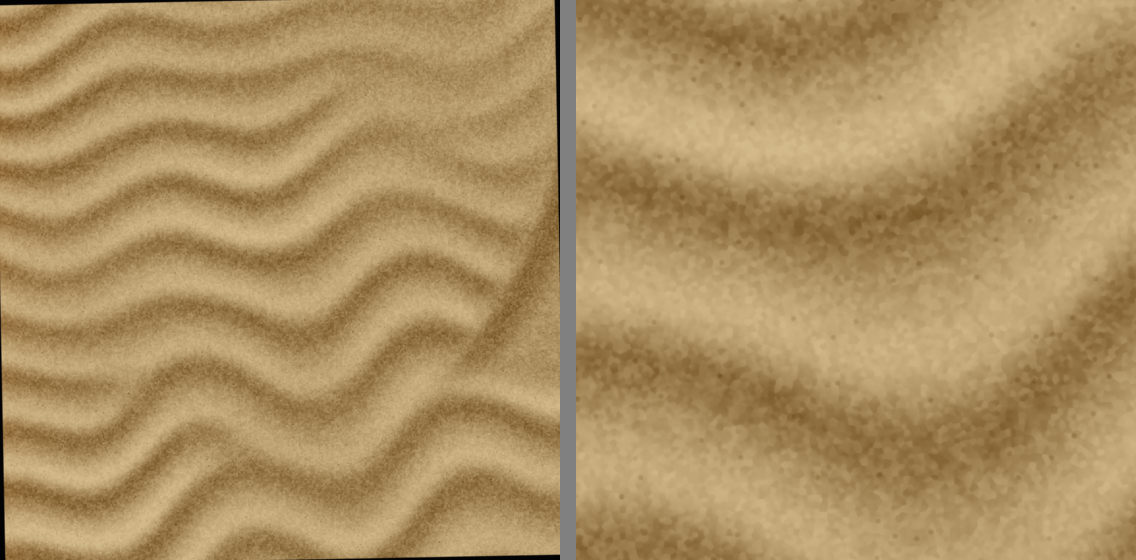
Left: the whole. Right: its middle third, enlarged.
Give the GLSL for this texture, as a WebGL 2 fragment shader.

```glsl
#version 300 es
precision highp float;
// Wind-rippled sand: forking soft ridges, a sweeping side ridge and fine grain.

uniform vec2 u_resolution;
out vec4 fragColor;

const float TAU = 6.2831853;
const vec3 SHADOW = vec3(0.46, 0.33, 0.14);
const vec3 LIGHT = vec3(0.80, 0.70, 0.515);
const vec3 RUST = vec3(1.02, 0.93, 0.86);
const vec3 BORDER = vec3(0.015, 0.01, 0.01);
const float TILT = 0.019;         // slope of the sheet edges
const float BASE_TONE = 0.64;
const float RIPPLE_DEPTH = 0.33;
const float RIPPLE_SKEW = 0.35;   // steeper upper side of each shadow
const float RISE = 0.19;          // overall climb of ripples to the right
const float MEANDER = 0.42;       // horizontal wavelength of the crests
const float FINE_GRAIN = 290.0;   // grains per canvas width
const float COARSE_GRAIN = 125.0;
const int FORKS = 4;

vec3 hash3(vec2 p) {
  vec3 q = fract(vec3(p.xyx) * vec3(0.1031, 0.1030, 0.0973));
  q += dot(q, q.yxz + 33.33);
  return fract((q.xxy + q.yzz) * q.zyx);
}

// Cellular grain: random tones blended by distance to jittered centres.
float grain(vec2 p) {
  vec2 cell = floor(p);
  float tone = 0.0, total = 0.0;
  for (int j = -1; j <= 1; j++) {
    for (int i = -1; i <= 1; i++) {
      vec2 id = cell + vec2(i, j);
      vec3 h = hash3(id);
      vec2 d = id + h.xy - p;
      float w = exp(-6.0 * dot(d, d));
      tone += w * (2.0 * h.z - 1.0);
      total += w;
    }
  }
  return tone / total;
}

// Sparse dark flecks, one candidate per cell.
float flecks(vec2 p) {
  vec3 h = hash3(floor(p) + 71.0);
  float d = length(fract(p) - 0.25 - 0.5 * h.xy);
  return step(0.9, h.z) * (1.0 - smoothstep(0.06, 0.2, d));
}

// Ripple shade from -1 (shadow) to 1 (lit); forks are phase vortices.
float ripples(vec2 p) {
  float down = 1.0 - p.y;
  float crest = cos(TAU * (p.x - 0.2 - 0.24 * down) / MEANDER);
  float level = p.y - RISE * p.x - (0.024 + 0.02 * down) * crest;
  level += 0.010 * sin(9.0 * p.x + 7.0 * p.y + 1.0);
  level += 0.004 * sin(23.0 * p.x - 13.0 * p.y);
  float phase = 7.5 * level + 1.8 * level * level + 0.1;
  float strength = 1.0;
  for (int i = 0; i < FORKS; i++) {
    float k = float(i);
    vec2 d = p - fract(vec2(0.62, 0.85) + k * vec2(0.59, 0.45));
    float turn = i % 3 == 2 ? 1.0 : -1.0;
    phase += turn * atan(d.y, d.x) / TAU;
    strength *= smoothstep(-0.02, 0.07, length(d * vec2(0.7, 1.0)));
  }
  float a = TAU * phase;
  return strength * cos(a + RIPPLE_SKEW * (cos(a) - 1.0));
}

// Slow change of ripple contrast, weakest near the upper right.
float contrast(vec2 p) {
  vec2 faint = p - vec2(0.8, 0.92);
  float c = 0.92 + 0.14 * sin(5.0 * p.x + 9.0 * p.y) + 0.10 * sin(11.0 * p.x - 6.0 * p.y);
  return (c + 0.15 * (0.5 - p.y)) * (1.0 - 0.6 * exp(-14.0 * dot(faint, faint)));
}

void main() {
  vec2 uv = gl_FragCoord.xy / u_resolution;
  float pixel = 1.0 / min(u_resolution.x, u_resolution.y);

  // Side ridge that calms the ripples to its right.
  float below = max(0.8 - uv.y, 0.0);
  float side = uv.x - 1.0 + 0.9 * below * below;
  float calm = smoothstep(-0.06, 0.015, side) * smoothstep(0.27, 0.38, uv.y);
  float ridgeShadow = smoothstep(-0.018, 0.016, side) * (1.0 - smoothstep(0.02, 0.09, side));
  ridgeShadow *= smoothstep(0.28, 0.4, uv.y) * (1.0 - smoothstep(0.6, 0.85, uv.y));

  // Large-scale light.
  float shade = ripples(uv) * contrast(uv) * (1.0 - calm);
  float tone = BASE_TONE + RIPPLE_DEPTH * shade - 0.4 * ridgeShadow;
  tone += 0.025 * sin(4.0 * uv.x + 3.0 * sin(5.0 * uv.y));

  // Grain, rougher in the shadows.
  float dark = clamp(1.0 - tone, 0.0, 1.0);
  float speckle = 0.75 * grain(uv * FINE_GRAIN) + 0.4 * grain(uv * COARSE_GRAIN + 17.0);
  tone += speckle * mix(0.10, 0.27, dark);
  tone -= 0.2 * flecks(uv * 85.0);

  vec3 color = mix(SHADOW, LIGHT, clamp(tone, -0.15, 1.08));
  color *= mix(vec3(1.0), RUST, dark * exp(-12.0 * uv.x));

  // Slightly turned sheet edge.
  vec2 d = uv - 0.5;
  vec2 q = abs(vec2(d.x + TILT * d.y, d.y - TILT * d.x));
  float inside = 1.0 - smoothstep(-pixel, pixel, max(q.x, q.y) - 0.5);
  fragColor = vec4(mix(BORDER, color, inside), 1.0);
}
```
